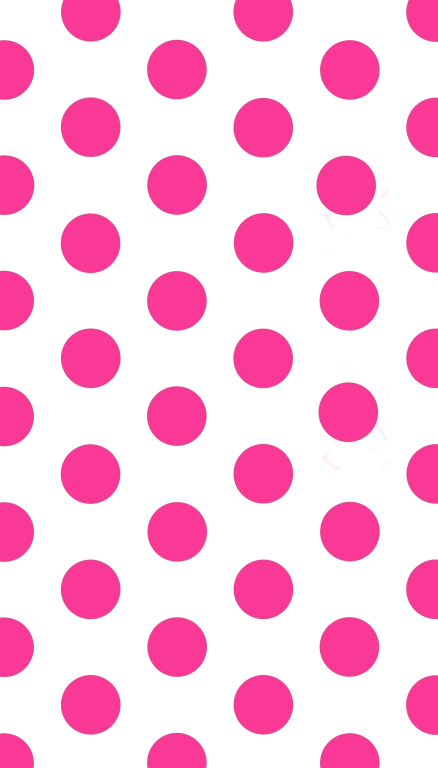
This pattern is drawn by a Shadertoy shader. Its source:

```glsl
// Staggered pink polka dots on white: alternate columns drop by half a period.
// Each dot is a circle distance with a thin dull rim; two dots sit off the grid,
// surrounded by faint wisps made from the borders of cellular noise.

vec2 hash2(vec2 p) {
    return fract(sin(vec2(dot(p, vec2(127.1, 311.7)), dot(p, vec2(269.5, 183.3)))) * 437.585);
}

// Thin curved lines along the cell borders
float cellBorders(vec2 p) {
    vec2 cell = floor(p);
    float nearest = 8.0, second = 8.0;
    for (int y = -1; y <= 1; y++)
    for (int x = -1; x <= 1; x++) {
        vec2 c = cell + vec2(x, y);
        float d = length(c + hash2(c) - p);
        second = min(second, max(nearest, d));
        nearest = min(nearest, d);
    }
    return 1.0 - smoothstep(0.0, 0.22, second - nearest);
}

vec2 dotCentre(vec2 id) {
    vec2 centre = vec2(0.0057 + id.x * 0.1124, 0.0068 + (id.y + 0.5 * mod(id.x, 2.0)) * 0.1504);
    centre += (hash2(id) - 0.5) * 0.0008;
    // Two misplaced dots in the fifth column
    if (id.x == 4.0 && id.y == 5.0) centre += vec2(-0.0042, 0.0);
    if (id.x == 4.0 && id.y == 3.0) centre += vec2(-0.0016, 0.0052);
    return centre;
}

void mainImage(out vec4 fragColor, in vec2 fragCoord) {
    vec2 p = fragCoord / iResolution.y;
    float soft = max(0.0009, 0.7 / iResolution.y);
    vec3 color = vec3(1.0);

    // Faint smudges around the misplaced dots
    vec2 bent = p + 0.006 * sin(p.yx * 70.0 + vec2(0.0, 2.0));
    float wisps = cellBorders(bent * 30.0);
    float patches = smoothstep(0.1, 0.9, sin(p.x * 95.0 + 2.0 * sin(p.y * 60.0)) * sin(p.y * 80.0 + 1.0));
    for (int k = 0; k < 2; k++) {
        vec2 centre = dotCentre(vec2(4.0, 5.0 - 2.0 * float(k))) - vec2(0.0, 0.018);
        float halo = 1.0 - smoothstep(0.05, 0.085, length(p - centre));
        color = mix(color, vec3(0.97, 0.86, 0.93), halo * wisps * patches * 0.5);
    }

    // Nearest dot in the staggered grid
    vec2 id;
    id.x = floor((p.x - 0.0057) / 0.1124 + 0.5);
    id.y = floor((p.y - 0.0068) / 0.1504 - 0.5 * mod(id.x, 2.0) + 0.5);
    float edge = length(p - dotCentre(id)) - 0.0388;

    // Bright fill fading into the dull rim
    vec3 pink = mix(vec3(0.98, 0.22, 0.59), vec3(0.87, 0.28, 0.57), smoothstep(-0.0024, -0.0006, edge));
    color = mix(pink, color, smoothstep(-soft, soft, edge));
    fragColor = vec4(color, 1.0);
}
```
